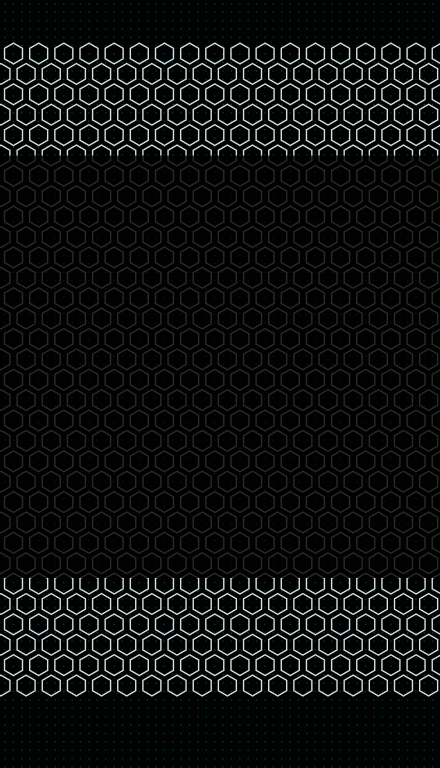
A WebGL 1 fragment shader for this pattern:

```glsl
precision highp float;
// Staggered hexagon outlines on black: bright upper and lower bands around
// a dim centre, over a fine grid of teal dots. Each outline is a hexagon
// distance field, tested against the two nearest lattice rows.

#define HEX_PITCH vec2(0.03276, 0.026546)
#define HEX_START vec2(0.0176, 0.0697)
#define HEX_APOTHEM 0.0117
#define LAST_ROW 31.0
#define STROKE 0.0018
#define DIM_SPAN vec2(0.2025, 0.7526)
#define DOT_PITCH 0.01092
#define DOT_START vec2(0.0065, 0.0050)
#define DOT_RADIUS 0.00105
#define BRIGHT_LINE vec3(0.86, 0.88, 0.88)
#define DIM_LINE vec3(0.165)
#define DOT_COLOR vec3(0.01, 0.19, 0.20)

uniform vec2 u_resolution;

// Signed distance to a hexagon with a point at the top.
float hexDistance(vec2 p, float apothem) {
  p = abs(p);
  return max(p.x, dot(p, vec2(0.5, 0.8660254))) - apothem;
}

// Distance to the closest outline in the staggered, finite stack of rows.
float outlineDistance(vec2 p) {
  vec2 q = p - HEX_START;
  float firstRow = floor(q.y / HEX_PITCH.y);
  float nearest = 1.0;
  for (int i = 0; i < 2; i++) {
    float row = clamp(firstRow + float(i), 0.0, LAST_ROW);
    float shift = 0.5 * mod(row, 2.0);
    float column = floor(q.x / HEX_PITCH.x - shift + 0.5) + shift;
    vec2 local = q - vec2(column, row) * HEX_PITCH;
    nearest = min(nearest, abs(hexDistance(local, HEX_APOTHEM)));
  }
  return nearest;
}

float dotDistance(vec2 p) {
  vec2 cell = fract((p - DOT_START) / DOT_PITCH + 0.5) - 0.5;
  return length(cell) * DOT_PITCH - DOT_RADIUS;
}

// Antialiased coverage of a shape from its signed distance.
float coverage(float d, float pixel) {
  return clamp(0.5 - d / pixel, 0.0, 1.0);
}

// Soft mask for the part of y between two limits.
float spanMask(float y, vec2 limits, float pixel) {
  return coverage(max(limits.x - y, y - limits.y), pixel);
}

void main() {
  // Height is one unit, with y running down from the top edge.
  float pixel = 1.0 / u_resolution.y;
  vec2 p = vec2(gl_FragCoord.x, u_resolution.y - gl_FragCoord.y) * pixel;
  float dim = spanMask(p.y, DIM_SPAN, pixel);

  // Black ground and teal dots, weaker behind the dim centre.
  vec3 color = mix(vec3(0.003, 0.010, 0.012), vec3(0.004), dim);
  float dots = coverage(dotDistance(p), pixel) * mix(1.0, 0.35, dim);
  color = mix(color, DOT_COLOR, dots);

  // Hexagon outlines.
  float line = coverage(outlineDistance(p) - 0.5 * STROKE, pixel);
  color = mix(color, mix(BRIGHT_LINE, DIM_LINE, dim), line);

  gl_FragColor = vec4(color, 1.0);
}
```
